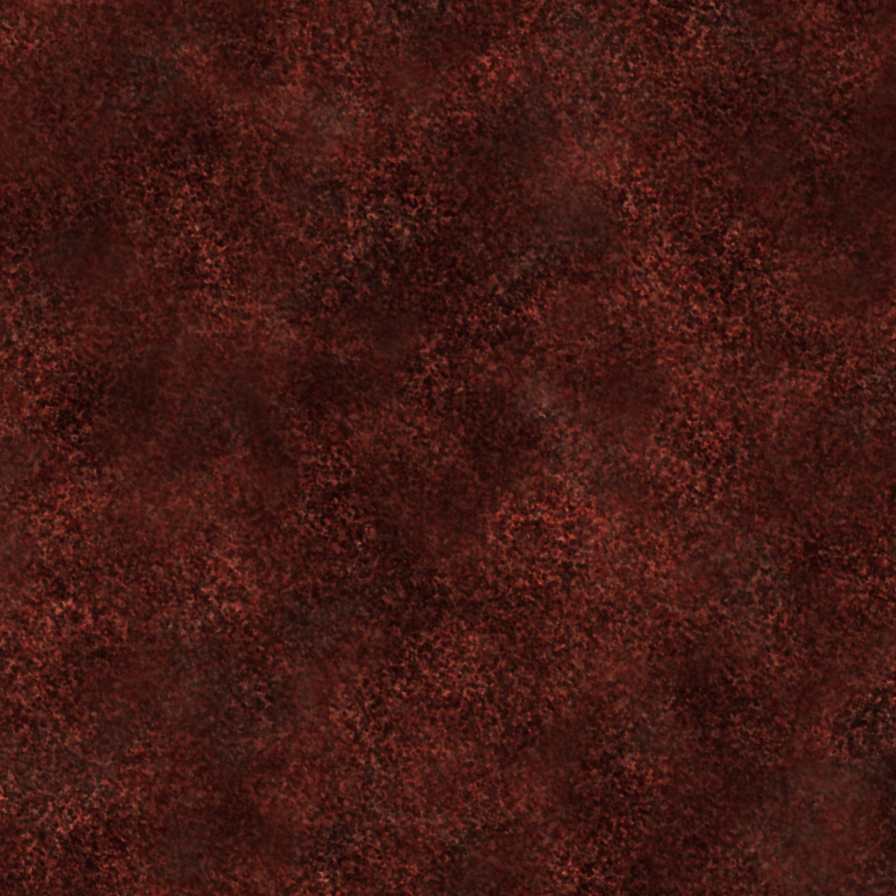
Reproduce this texture procedurally as a three.js fragment shader.

```glsl
varying vec2 vUv;

vec3 hash3(vec2 cell) {
  vec3 p = fract(cell.xyx * vec3(0.1031, 0.1030, 0.0973));
  p += dot(p, p.yxz + 33.33);
  return fract((p.xxy + p.yzz) * p.zyx);
}

// Soft cellular noise: scattered points blend their random values, about -0.5 to 0.5
float softCells(vec2 p) {
  vec2 cell = floor(p);
  float total = 0.0;
  float weightSum = 0.0;
  for (int y = -1; y <= 1; y++) {
    for (int x = -1; x <= 1; x++) {
      vec2 neighbour = cell + vec2(float(x), float(y));
      vec3 rnd = hash3(neighbour);
      vec2 toPoint = neighbour + 0.2 + 0.6 * rnd.xy - p;
      float weight = max(0.0, 1.0 - dot(toPoint, toPoint) / 1.44);
      weight *= weight;
      weight *= weight;
      total += weight * (rnd.z - 0.5);
      weightSum += weight;
    }
  }
  return total / weightSum;
}

// Layered sines bend the cells so that no grid shows
vec2 bend(vec2 p) {
  p += 0.015 * sin(p.yx * 13.0 + vec2(0.4, 2.1));
  return p + 0.006 * sin(p.yx * 31.0 + vec2(1.7, 4.3));
}

mat2 turn(float angle) {
  float c = cos(angle);
  float s = sin(angle);
  return mat2(c, s, -s, c);
}

void main() {
  vec2 p = bend(vUv);

  // Broad stains, from wide clouds to small blotches
  float stains = 0.28 * softCells(turn(0.5) * p * 6.0 + 17.0)
               + 0.40 * softCells(turn(1.1) * p * 13.0 + 41.0)
               + 0.34 * softCells(turn(0.2) * p * 27.0 + 73.0);

  // Fine nap, stronger in some areas than in others
  float coarseNap = softCells(turn(0.6) * vUv * vec2(195.0, 235.0) + 300.0);
  float fineNap = softCells(turn(-0.5) * vUv * vec2(350.0, 310.0) + 700.0);
  float roughness = 0.88 + 0.8 * softCells(turn(0.8) * p * 10.0 + 131.0)
                         + 0.7 * softCells(turn(0.3) * p * 22.0 + 157.0);
  float nap = (0.85 * coarseNap + 0.85 * fineNap) * clamp(roughness, 0.4, 1.35);

  // Rust brown ramp from near black to brick
  float red = 0.249 * exp(stains + nap);
  vec3 rust = vec3(red, 0.44 * red - 0.020, 0.33 * red - 0.013);

  // Ashen patches and redder threads
  float ash = smoothstep(0.10, 0.42, softCells(turn(0.9) * p * 14.0 + 211.0));
  float thread = softCells(turn(0.4) * vUv * 130.0 + 911.0);
  vec3 ashen = red * vec3(0.95, 0.50, 0.41);
  vec3 color = mix(rust, ashen, 0.5 * ash);
  color.gb *= 1.0 - 0.45 * thread;

  gl_FragColor = vec4(max(color, vec3(0.03, 0.012, 0.01)), 1.0);
}
```
